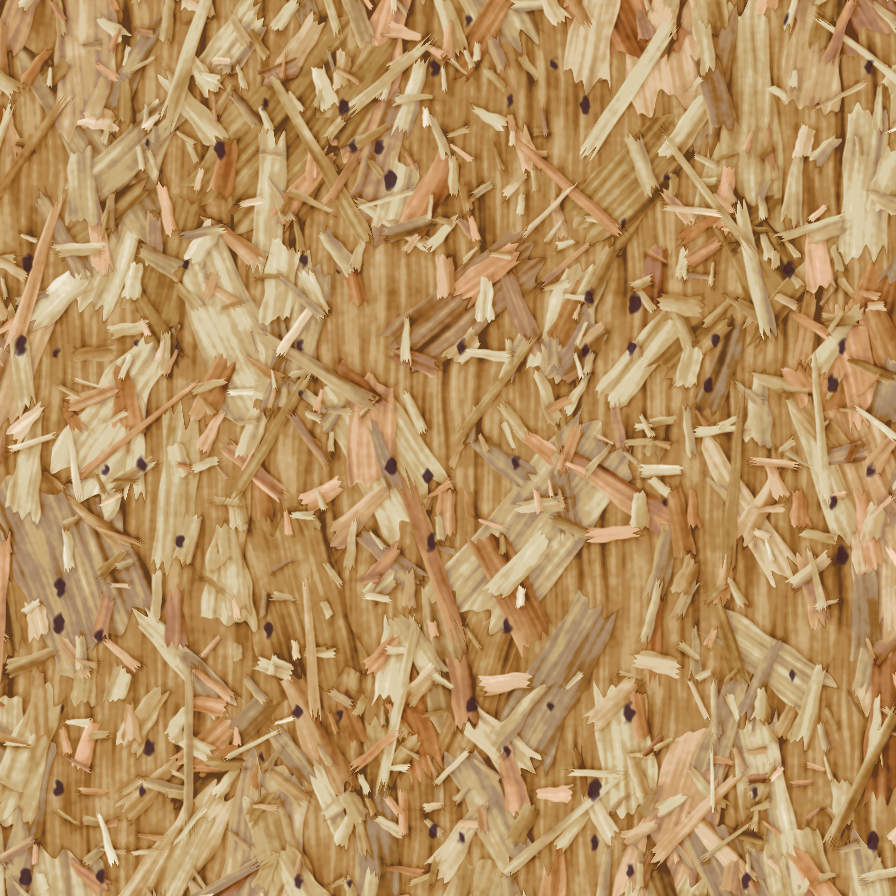
A Shadertoy shader for this texture:

```glsl
// Pressed wood-strand board: layers of split flakes, splinters and crumbs.
// Each layer scatters rotated, ragged strips over a jittered grid; every strip
// carries its own stretched gradient-noise grain, lit edge and cast shadow.

const vec3 BARK   = vec3(0.38, 0.24, 0.12);
const vec3 RUST   = vec3(0.58, 0.39, 0.16);
const vec3 OCHRE  = vec3(0.69, 0.53, 0.30);
const vec3 TAUPE  = vec3(0.66, 0.54, 0.42);
const vec3 HONEY  = vec3(0.78, 0.67, 0.47);
const vec3 CREAM  = vec3(0.86, 0.80, 0.66);
const vec3 CHALK  = vec3(0.95, 0.92, 0.85);
const vec3 RESIN  = vec3(0.24, 0.13, 0.15);
const vec3 ROSY   = vec3(1.04, 0.90, 0.87);
const float SOFT  = 0.0013;   // edge smoothing in canvas units

// Wood surface state: tone runs dark to pale, the others tint it.
struct Wood { float tone; float grey; float rosy; };

float hash(vec2 p) {
    vec3 q = fract(p.xyx * 0.1031);
    q += dot(q, q.yzx + 33.33);
    return fract((q.x + q.y) * q.z);
}

vec2 hash2(vec2 p) {
    return vec2(hash(p), hash(p + 57.3));
}

float cornerSlope(vec2 cell, vec2 offset) {
    float a = 6.2832 * hash(cell);
    return dot(vec2(cos(a), sin(a)), offset);
}

float gradientNoise(vec2 p) {
    vec2 i = floor(p), f = p - i;
    vec2 u = f * f * f * (f * (f * 6.0 - 15.0) + 10.0);
    vec2 e = vec2(1.0, 0.0);
    float low = mix(cornerSlope(i, f), cornerSlope(i + e, f - e), u.x);
    float high = mix(cornerSlope(i + e.yx, f - e.yx), cornerSlope(i + 1.0, f - 1.0), u.x);
    return mix(low, high, u.y);
}

// Fibres run along y; wide veins cut darker lines through the fine ones.
float woodGrain(vec2 p, float seed) {
    p.x += 0.008 * gradientNoise(p * vec2(14.0, 8.0) + seed);
    float bands = gradientNoise(p * vec2(75.0, 5.0) + seed);
    float fibres = gradientNoise(p * vec2(180.0, 16.0) + seed * 1.7);
    float veins = smoothstep(0.12, 0.45, gradientNoise(p * vec2(55.0, 3.5) - seed));
    float blotch = gradientNoise(p * 22.0 + seed);
    return 0.30 * bands + 0.30 * fibres - 0.30 * veins + 0.16 * blotch;
}

// Signed distance to a tapered strip with wavy sides and splintered ends.
float flakeDistance(vec2 p, vec2 size, float taper, float seed) {
    float along = clamp(p.y / size.y * 0.5 + 0.5, 0.0, 1.0);
    float width = size.x * (1.0 - taper * along);
    float wave = 0.3 * size.x * gradientNoise(vec2(p.y * 1.7 / size.y, seed));
    float ragged = 0.35 * gradientNoise(vec2(p.x * 2.5 / size.x, seed + 9.0));
    float reach = size.y * (0.9 + ragged) + (taper - 0.4) * p.x;
    return max(abs(p.x + wave) - width, abs(p.y) - reach);
}

// size is the half width and half length in cells; spread is the angle range.
void addFlakes(inout Wood wood, vec2 uv, float cells, vec2 size, float density,
               float spread, float lift, float layer) {
    vec2 home = floor(uv * cells);
    for (int y = -1; y <= 1; y++)
    for (int x = -1; x <= 1; x++) {
        vec2 cell = home + vec2(x, y);
        vec2 key = cell + layer * 71.0;
        float clump = 0.7 * gradientNoise(cell / cells * 4.0 + layer);
        if (hash(key + 3.1) > density + clump * (1.0 - density)) continue;

        vec2 p = uv - (cell + hash2(key)) / cells;
        float angle = (hash(key + 11.7) + hash(key + 15.2) - 1.0) * spread;
        float c = cos(angle), s = sin(angle);
        p = mat2(c, s, -s, c) * p;

        vec2 vary = hash2(key + 23.9);
        vec2 extent = size * mix(vec2(0.5, 0.6), vec2(1.2, 1.0), vary) / cells;
        float seed = 90.0 * hash(key + 31.3);
        float d = flakeDistance(p, extent, 0.75 * hash(key + 37.1), seed);
        if (d > 0.02) continue;

        // Shadow falls to the right, a thin bright rim shows on the left.
        float side = smoothstep(-0.5, 0.5, p.x / extent.x);
        wood.tone -= mix(0.07, 0.34, side) * exp(-max(d, 0.0) / 0.0035);
        float cover = smoothstep(SOFT, -SOFT, d);
        if (cover <= 0.0) continue;

        float rim = exp(min(d, 0.0) / 0.003);
        float tone = mix(0.38, 0.88, hash(key + 41.3)) + lift;
        tone += woodGrain(p, seed) + rim * mix(0.13, -0.13, side);
        wood.tone = mix(wood.tone, tone, cover);
        wood.grey = mix(wood.grey, hash(key + 47.9), cover);
        wood.rosy = mix(wood.rosy, smoothstep(0.5, 1.0, hash(key + 53.3)), cover);
    }
}

vec3 woodColour(Wood wood) {
    float t = wood.tone;
    vec3 middle = mix(OCHRE, TAUPE, smoothstep(0.35, 0.85, wood.grey));
    vec3 colour = mix(BARK, RUST, smoothstep(-0.05, 0.20, t));
    colour = mix(colour, middle, smoothstep(0.18, 0.42, t));
    colour = mix(colour, HONEY, smoothstep(0.42, 0.66, t));
    colour = mix(colour, CREAM, smoothstep(0.66, 0.90, t));
    colour = mix(colour, CHALK, smoothstep(0.95, 1.25, t));
    return colour * mix(vec3(1.0), ROSY, wood.rosy);
}

// Sparse dark resin spots.
float resinSpots(vec2 uv, float cells) {
    vec2 cell = floor(uv * cells);
    vec2 p = fract(uv * cells) - mix(vec2(0.3), vec2(0.7), hash2(cell + 5.0));
    p += 0.1 * gradientNoise(uv * cells * 5.0);
    float radius = mix(0.06, 0.2, hash(cell + 8.0)) * step(0.84, hash(cell + 2.0));
    return smoothstep(0.05, -0.05, length(p * vec2(1.4, 0.8)) - radius) * step(0.01, radius);
}

void mainImage(out vec4 fragColor, in vec2 fragCoord) {
    vec2 uv = fragCoord / min(iResolution.x, iResolution.y);
    Wood wood = Wood(0.5 + woodGrain(uv, 4.0), 0.4, 0.2);

    // Broad strands first, then chips, crumbs and pale splinters on top.
    addFlakes(wood, uv, 5.0, vec2(0.30, 0.72), 0.95, 0.9, 0.0, 1.0);
    addFlakes(wood, uv, 8.0, vec2(0.24, 0.75), 0.75, 1.1, 0.0, 2.0);
    addFlakes(wood, uv, 13.0, vec2(0.22, 0.72), 0.55, 1.3, 0.02, 3.0);
    addFlakes(wood, uv, 23.0, vec2(0.24, 0.70), 0.38, 1.9, 0.04, 4.0);
    addFlakes(wood, uv, 42.0, vec2(0.20, 0.70), 0.20, 3.0, 0.08, 5.0);
    addFlakes(wood, uv, 7.0, vec2(0.065, 0.75), 0.38, 1.5, 0.06, 6.0);
    addFlakes(wood, uv, 15.0, vec2(0.08, 0.65), 0.16, 2.6, 0.20, 7.0);

    // Fine surface roughness, then spots.
    wood.tone += 0.10 * gradientNoise(uv * 130.0) + 0.08 * gradientNoise(uv * 60.0);
    vec3 colour = mix(woodColour(wood), RESIN, 0.85 * resinSpots(uv, 22.0));
    fragColor = vec4(colour, 1.0);
}
```
